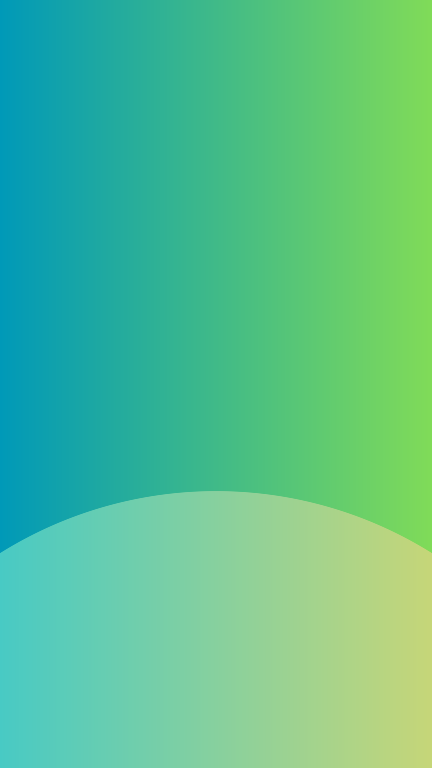
Reproduce this background procedurally as a Shadertoy shader.

```glsl
// A pale round hill rising under a smooth blue-to-green horizontal gradient.

const vec3 SKY_LEFT   = vec3(0.000, 0.600, 0.722);
const vec3 SKY_RIGHT  = vec3(0.502, 0.859, 0.345);
const vec3 HILL_LEFT  = vec3(0.282, 0.792, 0.769);
const vec3 HILL_RIGHT = vec3(0.776, 0.839, 0.471);

// Hill circle, in canvas widths
const float HILL_TOP    = 0.641;
const float HILL_RADIUS = 0.942;

float circleDistance(vec2 p, vec2 center, float radius) {
    return length(p - center) - radius;
}

// Coverage of a shape, softened over one pixel
float coverage(float dist, float pixel) {
    return 1.0 - smoothstep(-0.5 * pixel, 0.5 * pixel, dist);
}

void mainImage(out vec4 fragColor, in vec2 fragCoord) {
    float pixel = 1.0 / iResolution.x;
    vec2 p = fragCoord * pixel;

    // Horizontal gradients
    vec3 sky = mix(SKY_LEFT, SKY_RIGHT, p.x);
    vec3 hill = mix(HILL_LEFT, HILL_RIGHT, p.x);

    // Hill over sky
    vec2 center = vec2(0.5, HILL_TOP - HILL_RADIUS);
    float dist = circleDistance(p, center, HILL_RADIUS);
    fragColor = vec4(mix(sky, hill, coverage(dist, pixel)), 1.0);
}
```
